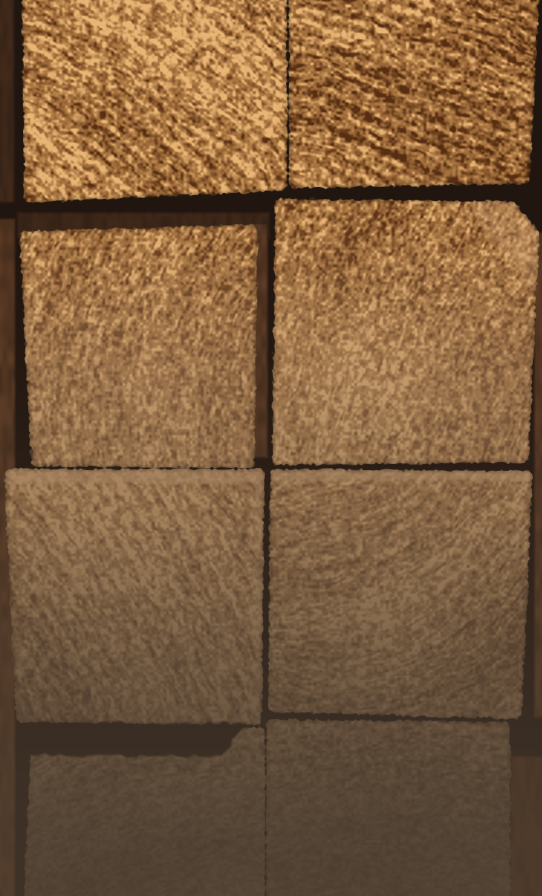
A Shadertoy shader for this texture:

```glsl
// Stacked sawn timber ends: two columns and four rows of rough, tilted blocks.
// Each block is a skewed rounded box; its face mixes curved growth rings with
// stretched fibre noise. Dark recesses divide them, and haze thickens downward.

const int BLOCKS = 8;
const float CORNER = 0.006;      // corner radius, in canvas heights
const float RAGGED = 0.0045;     // roughness of sawn edges
const float HAZE_TOP = 0.74;     // height where the haze begins
const float HAZE_GRAIN = 0.34;   // grain contrast kept within the haze
const vec3 WOOD_DARK = vec3(0.34, 0.18, 0.07);
const vec3 WOOD_MID = vec3(0.64, 0.44, 0.24);
const vec3 WOOD_LIGHT = vec3(0.91, 0.71, 0.46);
const vec3 WOOD_PALE = vec3(0.69, 0.55, 0.41);
const vec3 GAP = vec3(0.13, 0.085, 0.06);
const vec3 SIDE_FACE = vec3(0.33, 0.21, 0.13);
const vec3 LIP = vec3(0.78, 0.61, 0.44);
const vec3 HAZE = vec3(0.305, 0.25, 0.198);

// Left, right, bottom and top edge of each block, row by row
const vec4 EDGES[BLOCKS] = vec4[BLOCKS](
    vec4(0.026, 0.320, 0.781, 1.10), vec4(0.323, 0.598, 0.793, 1.10),
    vec4(0.029, 0.285, 0.479, 0.745), vec4(0.306, 0.596, 0.483, 0.776),
    vec4(0.012, 0.293, 0.193, 0.476), vec4(0.301, 0.588, 0.202, 0.475),
    vec4(0.029, 0.295, -0.10, 0.188), vec4(0.298, 0.569, -0.10, 0.195));

// Slope of those same four edges
const vec4 TILTS[BLOCKS] = vec4[BLOCKS](
    vec4(-0.01, 0.0, 0.048, 0.0), vec4(0.0, 0.05, 0.02, 0.0),
    vec4(-0.05, 0.015, -0.01, 0.03), vec4(0.012, 0.045, 0.01, -0.01),
    vec4(-0.045, 0.012, -0.015, 0.0), vec4(0.01, 0.045, -0.03, -0.008),
    vec4(0.05, 0.0, 0.0, 0.0), vec4(0.0, 0.0, 0.0, -0.01));

// Grain angle, ring strength, ring bend, width of the sunlit top lip
const vec4 GRAIN[BLOCKS] = vec4[BLOCKS](
    vec4(-0.60, 0.32, 0.5, 0.0), vec4(-0.36, 0.42, 0.3, 0.0),
    vec4(1.35, 0.12, 1.2, 0.0), vec4(1.15, 0.10, 0.6, 0.0),
    vec4(-1.05, 0.34, 0.4, 0.016), vec4(0.45, 0.22, -1.6, 0.012),
    vec4(0.30, 0.12, 0.8, 0.0), vec4(0.05, 0.15, 0.3, 0.0));

float hash(vec2 p) {
    vec3 q = fract(vec3(p.xyx) * 0.1031);
    q += dot(q, q.yzx + 33.33);
    return fract((q.x + q.y) * q.z);
}

float noise(vec2 p) {
    vec2 i = floor(p), f = fract(p);
    f = f * f * (3.0 - 2.0 * f);
    return mix(mix(hash(i), hash(i + vec2(1, 0)), f.x),
               mix(hash(i + vec2(0, 1)), hash(i + vec2(1, 1)), f.x), f.y);
}

// Signed distance to a block with four independently tilted edges
float blockDistance(vec2 p, int i) {
    vec4 e = EDGES[i];
    vec2 c = p - 0.5 * vec2(e.x + e.y, e.z + e.w);
    e += TILTS[i] * c.yyxx;
    vec2 d = vec2(max(e.x - p.x, p.x - e.y), max(e.z - p.y, p.y - e.w)) + CORNER;
    return length(max(d, 0.0)) + min(max(d.x, d.y), 0.0) - CORNER;
}

// Soft-edged rectangle mask
float softBox(vec2 p, vec2 lo, vec2 hi) {
    vec2 d = max(lo - p, p - hi);
    return smoothstep(0.003, -0.002, max(d.x, d.y));
}

// Brightness of the sawn face, centred on 0.5
float faceTone(vec2 p, int i) {
    vec4 g = GRAIN[i];
    vec2 c = p - 0.5 * (EDGES[i].xz + EDGES[i].yw);
    float cs = cos(g.x), sn = sin(g.x);
    vec2 q = vec2(cs * c.x + sn * c.y, cs * c.y - sn * c.x);
    q.y += g.z * q.x * q.x + 0.008 * noise(p * 22.0) + 0.004 * noise(p * 75.0);
    vec2 s = q + 2.0 + float(i);
    float rings = 0.55 * noise(vec2(s.x * 6.0, s.y * 120.0))
                + 0.45 * (0.5 + 0.5 * sin(q.y * 430.0 + 5.0 * noise(p * 12.0)));
    float fibre = noise(s * vec2(120.0, 320.0));
    float speck = noise(p * 310.0 + 7.0);
    float pores = noise(p * 180.0 + 31.0);
    float band = noise(s * vec2(3.0, 20.0));
    float blotch = noise(p * 7.0 + float(i) * 5.0);
    return 0.54 + g.y * 1.4 * (rings - 0.5) + 0.50 * (fibre - 0.5) + 0.55 * (speck - 0.5)
         + 0.30 * (pores - 0.5) + 0.26 * (band - 0.5) + 0.24 * (blotch - 0.5);
}

void mainImage(out vec4 fragColor, in vec2 fragCoord) {
    vec2 p = fragCoord / iResolution.y;
    float px = 1.0 / iResolution.y;

    // Nearest block, with one chamfered upper corner
    float dist = 1e3, chamfer = dot(p, vec2(0.78, 0.62)) - 0.928;
    int id = 0;
    for (int i = 0; i < BLOCKS; i++) {
        float d = blockDistance(p, i);
        if (i == 3) d = max(d, chamfer);
        if (d < dist) { dist = d; id = i; }
    }
    dist += RAGGED * (0.6 * noise(p * 300.0) + 0.4 * noise(p * 110.0) - 0.62);

    // Sawn face, sunlit lip and worn rim
    float tone = clamp(faceTone(p, id), 0.0, 1.0);
    vec3 wood = mix(WOOD_DARK, WOOD_MID, smoothstep(0.0, 0.55, tone));
    wood = mix(wood, WOOD_LIGHT, smoothstep(0.46, 0.95, tone));
    wood = mix(wood, WOOD_PALE, 0.45 * smoothstep(0.82, 0.55, p.y));
    float top = EDGES[id].w - p.y + 0.006 * (noise(p * 140.0) - 0.5), lip = GRAIN[id].w;
    float lit = step(0.001, lip) * smoothstep(lip + 0.003, lip - 0.003, top);
    if (id == 4) lit = max(lit, 0.6 * smoothstep(0.283, 0.287, p.x));
    if (id == 3) lit = 0.5 * smoothstep(-0.05, -0.035, chamfer);
    wood = mix(wood, LIP, 0.65 * lit);
    wood *= 1.0 - 0.2 * smoothstep(-0.005, 0.0, dist);

    // Recesses and the shaded sides seen within them
    float side = softBox(p, vec2(-1.0, -1.0), vec2(0.016, 0.755));
    side = max(side, 0.55 * softBox(p, vec2(-1.0, 0.775), vec2(0.015, 2.0)));
    side = max(side, softBox(p, vec2(0.281, 0.49), vec2(0.298, 0.75)));
    side = max(side, 0.5 * softBox(p, vec2(0.02, 0.735), vec2(0.300, 0.762)));
    side = max(side, softBox(p, vec2(0.597, 0.20), vec2(2.0, 0.74)));
    side = max(side, 0.8 * softBox(p, vec2(0.570, -1.0), vec2(2.0, 0.155)));
    vec3 recess = mix(GAP, SIDE_FACE, side * (0.7 + 0.5 * noise(p * vec2(180.0, 60.0))));

    // Wedge of shadow cast on the lower left block
    float ragged = 0.006 * (noise(p * 120.0) - 0.5);
    float wedge = softBox(p + ragged, vec2(0.02, 0.157), vec2(0.247 + 0.8 * (p.y - 0.157), 0.192));
    float face = smoothstep(px, -px, dist) * (1.0 - wedge);

    // Haze lifts the faces more than the recesses, yet keeps some grain
    float haze = smoothstep(HAZE_TOP, 0.0, p.y);
    vec3 hazy = HAZE * (1.0 + HAZE_GRAIN * (tone - 0.5) * (1.0 - 0.7 * haze * haze));
    vec3 color = mix(mix(recess, HAZE, 0.65 * haze), mix(wood, hazy, 0.96 * haze), face);
    fragColor = vec4(color, 1.0);
}
```
